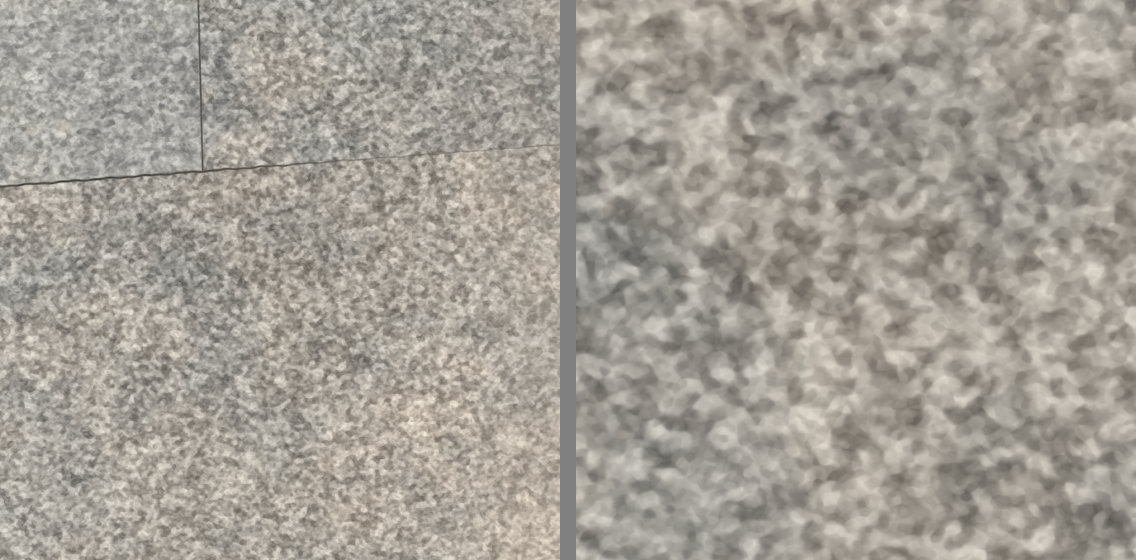
Left: the whole. Right: its middle third, enlarged.
Reproduce this texture procedurally as a Shadertoy shader.

```glsl
#define COARSE_SCALE 118.0
#define FINE_SCALE 215.0
#define COARSE_CONTRAST 0.235
#define FINE_CONTRAST 0.135
#define MOTTLE_CONTRAST 0.055
#define COOL_STONE vec3(0.640, 0.637, 0.617)
#define WARM_STONE vec3(0.672, 0.628, 0.575)
#define PALE_FLECK vec3(0.79, 0.76, 0.70)
#define SEAM_COLOR vec3(0.23, 0.22, 0.20)
#define SEAM_WIDTH 0.0017

vec3 hash3(vec2 cell) {
    vec3 p = fract(cell.xyx * vec3(0.1031, 0.1030, 0.0973));
    p += dot(p, p.yxz + 33.33);
    return fract((p.xxy + p.yzz) * p.zyx);
}

// Cellular noise: each cell spreads its tone over a tilted soft ellipse.
// Dividing by the root of the squared weights keeps the contrast even.
float grain(vec2 p) {
    vec2 base = floor(p);
    float tone = 0.0, power = 0.0;
    for (int j = -2; j <= 2; j++)
    for (int i = -2; i <= 2; i++) {
        vec2 cell = base + vec2(i, j);
        vec3 h = hash3(cell + 50.0);
        vec2 d = p - cell - h.xy;
        float tilt = 2.4 * (fract(h.x * 17.0 + h.y * 31.0) - 0.5);
        float c = cos(tilt), s = sin(tilt);
        d = vec2(c * d.x + s * d.y, c * d.y - s * d.x);
        float weight = exp(-2.2 * d.x * d.x - 6.5 * d.y * d.y);
        tone += weight * (h.z - 0.5);
        power += weight * weight;
    }
    return tone / sqrt(power + 1e-5);
}

float line(float dist, float width, float blur) {
    return 1.0 - smoothstep(width - blur, width + blur, abs(dist));
}

void mainImage(out vec4 fragColor, in vec2 fragCoord) {
    vec2 uv = fragCoord / iResolution.xy;
    float blur = max(0.0014, 1.0 / iResolution.y);

    // Joints between the three slabs
    float wobble = 0.0007 * sin(uv.x * 90.0) + 0.0005 * sin(uv.x * 211.0 + 1.0);
    float acrossDist = uv.y - 0.667 - 0.075 * uv.x + wobble;
    float uprightDist = uv.x - 0.362 + 0.026 * (uv.y - 0.695);
    float upper = smoothstep(-0.003, 0.003, acrossDist);
    float rightSide = smoothstep(-0.003, 0.003, uprightDist);
    float upperLeft = upper * (1.0 - rightSide);
    float upperRight = upper * rightSide;

    // Broad warm and cool patches
    float patches = grain(uv * 7.0 + 3.0);
    float mottle = grain(uv * 19.0 + 11.0);
    float warmth = 0.30 + 0.42 * uv.x + 0.45 * patches + 0.25 * mottle;
    warmth -= 0.42 * upperLeft + 0.30 * upperRight;
    vec3 color = mix(COOL_STONE, WARM_STONE, clamp(warmth, 0.0, 1.0));

    // Slab tone and cloudy mottling
    float tone = MOTTLE_CONTRAST * (mottle + 0.8 * patches);
    tone += 0.012 * upperLeft - 0.016 * upperRight;
    tone += 0.035 * smoothstep(0.6, 1.0, uv.x) * (1.0 - upper);
    vec2 shade = (uv - vec2(0.45, 0.62)) / vec2(0.28, 0.16);
    tone -= 0.035 * exp(-dot(shade, shade)) * (1.0 - upper);

    // Mineral grains, calmer on the upper left slab and at the right edge
    float strength = 1.06 - 0.18 * upperLeft;
    strength -= 0.24 * smoothstep(0.75, 1.0, uv.x);
    float coarse = grain(uv * COARSE_SCALE);
    float fine = grain(uv * FINE_SCALE + 70.0);
    tone += strength * (COARSE_CONTRAST * coarse + FINE_CONTRAST * fine);
    color += tone * vec3(1.0, 0.99, 0.96);

    // Sparse pale crystals
    float fleck = smoothstep(0.48, 0.68, grain(uv * 38.0 + 23.0));
    color = mix(color, PALE_FLECK + 0.5 * tone, 0.4 * fleck);

    // Dark joints, the long one fading to the right
    float fade = 1.0 - 0.65 * smoothstep(0.32, 0.75, uv.x);
    float broken = 0.85 + 0.3 * coarse;
    float across = line(acrossDist, SEAM_WIDTH * (0.5 + 0.6 * fade), blur);
    float upright = upper * line(uprightDist, SEAM_WIDTH * 0.85, blur);
    float seam = max(across * fade, upright * 0.9) * broken;
    color += 0.035 * fade * line(acrossDist - 0.006, 0.002, 0.003);
    color = mix(color, SEAM_COLOR, clamp(seam, 0.0, 1.0));

    fragColor = vec4(clamp(color, 0.0, 1.0), 1.0);
}
```
